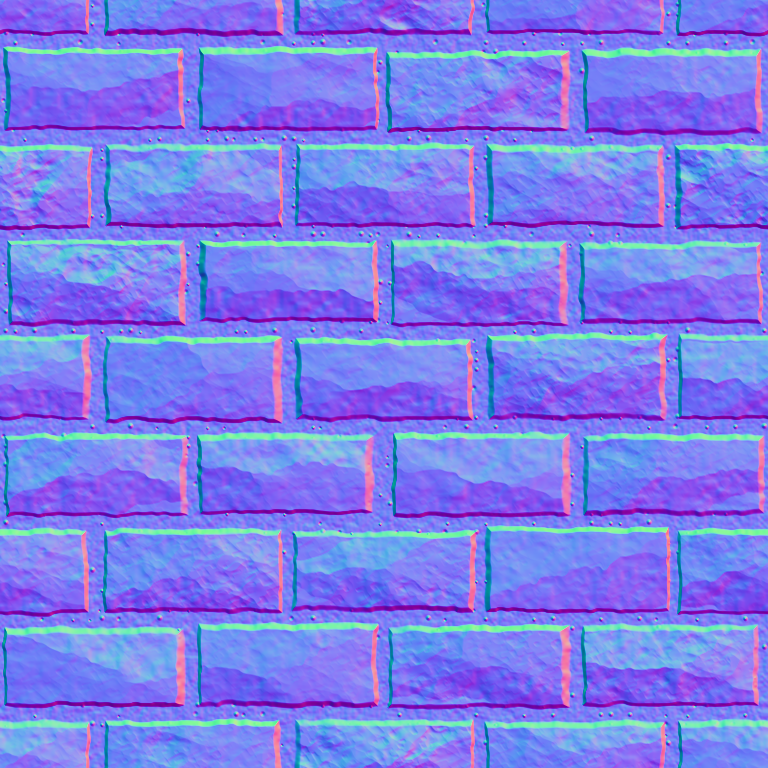
Give the GLSL for this texture map, as a WebGL 2 fragment shader.

```glsl
#version 300 es
precision highp float;

uniform vec2 u_resolution;
out vec4 fragColor;

vec2 hash2(vec2 p) {
    vec3 q = fract(p.xyx * vec3(0.1031, 0.1030, 0.0973));
    q += dot(q, q.yzx + 33.33);
    return fract((q.xx + q.yz) * q.zy);
}

// Value noise whose lattice wraps after the given period
float noise(vec2 p, float period) {
    vec2 i = floor(p), f = fract(p);
    f = f * f * f * (f * (f * 6.0 - 15.0) + 10.0);
    float a = hash2(mod(i, period)).x;
    float b = hash2(mod(i + vec2(1, 0), period)).x;
    float c = hash2(mod(i + vec2(0, 1), period)).x;
    float d = hash2(mod(i + 1.0, period)).x;
    return mix(mix(a, b, f.x), mix(c, d, f.x), f.y);
}

// Slanted, partly ridged layers of broken stone
float stoneGrain(vec2 p) {
    float sum = 0.0, amplitude = 1.0;
    p = mat2(0.75, 0.3, -0.35, 1.0) * p * 24.0;
    for (int i = 0; i < 4; i++) {
        float n = noise(p, 997.0);
        sum += amplitude * mix(n, 1.0 - abs(2.0 * n - 1.0), 0.35);
        p = mat2(1.9, 0.5, -0.5, 1.9) * p + 17.3;
        amplitude *= 0.52;
    }
    return sum;
}

// Sandy joint with a few small pebbles and pits
float mortarHeight(vec2 uv) {
    float h = 0.0016 * noise(uv * 128.0, 128.0) + 0.0007 * noise(uv * 256.0, 256.0);
    vec2 cell = floor(uv * 80.0);
    vec2 r = hash2(mod(cell, 80.0) + 211.0);
    float radius = mix(0.15, 0.32, r.y);
    float dome = 1.0 - smoothstep(0.0, radius, length(fract(uv * 80.0) - 0.35 - 0.3 * r));
    return h + dome * (step(0.86, r.x) * 0.004 - step(r.x, 0.06) * 0.003);
}

// Shallow planes cut against each other
float facetHeight(vec2 p, vec2 id) {
    float h = 0.042;
    for (int i = 0; i < 6; i++) {
        vec2 r = hash2(id * 5.7 + float(i) * 13.1 + 3.0);
        vec2 s = hash2(id * 8.3 + float(i) * 7.9 + 61.0);
        float angle = 6.2832 * (float(i) + r.x) / 6.0;
        vec2 slope = vec2(0.15 * cos(angle), 0.38 * sin(angle)) * mix(0.25, 1.1, s.x);
        h = min(h, 0.027 + 0.009 * r.y - dot(p, slope));
    }
    return max(h, 0.011);
}

float height(vec2 uv) {
    // Running bond: four bricks across, eight courses down
    vec2 grid = vec2(uv.x * 4.0, uv.y * 8.0 + 0.44);
    grid.x += 0.5 * mod(floor(grid.y) + 1.0, 2.0);
    vec2 id = mod(floor(grid), vec2(4, 8));
    vec2 p = (fract(grid) - 0.5) * vec2(0.25, 0.125);
    vec2 seed = hash2(id + 19.0);
    vec2 local = p + 5.0 + seed * 9.0;

    // Uneven outline
    vec2 wobble = vec2(noise(local * 38.0, 997.0), noise(local * 38.0 + 70.0, 997.0)) - 0.5;
    wobble += 0.5 * vec2(noise(local * 110.0, 997.0), noise(local * 110.0 + 40.0, 997.0)) - 0.25;
    vec2 edge = p + 0.0045 * wobble + (hash2(id + 43.0) - 0.5) * vec2(0.005, 0.004);
    vec2 halfSize = vec2(0.117, 0.0535) + (hash2(id + 87.0) - 0.5) * vec2(0.005, 0.004);

    // Each side has its own bevel width
    vec2 u = hash2(id + 131.0), v = hash2(id + 173.0);
    vec2 lowBevel = mix(vec2(0.003, 0.004), vec2(0.009, 0.007), u * u);
    vec2 highBevel = mix(vec2(0.003, 0.006), vec2(0.013, 0.010), v);
    vec2 rise = min(smoothstep(vec2(0), lowBevel, edge + halfSize),
                    smoothstep(vec2(0), highBevel, halfSize - edge));

    // Stone face above the joint
    float roughness = mix(0.0035, 0.011, seed.x * seed.x);
    float patches = mix(0.45, 1.3, noise(local * 16.0 + 30.0, 997.0));
    float face = facetHeight(p + 0.012 * wobble, id);
    face += roughness * patches * (stoneGrain(local) - 0.9);
    return mix(mortarHeight(uv), face, min(rise.x, rise.y));
}

void main() {
    vec2 uv = gl_FragCoord.xy / u_resolution;

    // Surface normal from central differences
    vec2 e = vec2(0.0011, 0.0);
    vec2 gradient = vec2(height(uv + e.xy) - height(uv - e.xy),
                         height(uv + e.yx) - height(uv - e.yx)) / (2.0 * e.x);
    vec3 normal = normalize(vec3(-gradient, 1.0));
    fragColor = vec4(normal * vec3(0.5, 0.5, 0.48) + vec3(0.485, 0.49, 0.49), 1.0);
}
```
